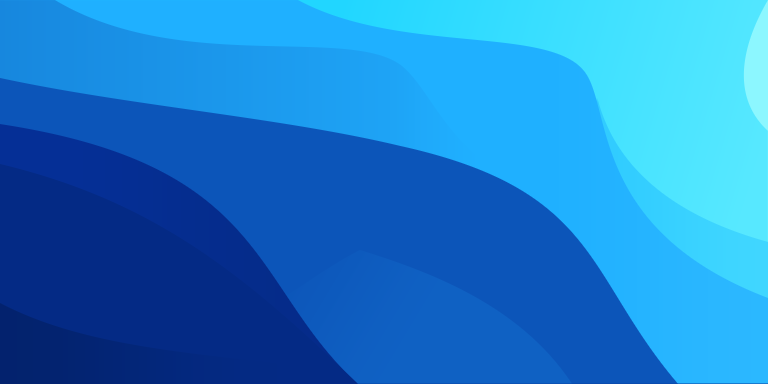
Write a Shadertoy shader that draws this background.

```glsl
// Layered flowing waves, from deep navy at lower left to bright cyan at upper right.

// Design space: x runs 0..2 and y runs 0..1, origin at the lower left.
const vec2 SPACE = vec2(2.0, 1.0);
const int SOLVE_STEPS = 18;

const vec3 CYAN_DEEP   = vec3(0.13, 0.84, 1.00);
const vec3 CYAN_LIGHT  = vec3(0.34, 0.91, 1.00);
const vec3 CYAN_PALE   = vec3(0.55, 0.97, 1.00);
const vec3 STRIP_NEAR  = vec3(0.19, 0.80, 1.00);
const vec3 STRIP_FAR   = vec3(0.25, 0.84, 1.00);
const vec3 AZURE       = vec3(0.12, 0.69, 1.00);
const vec3 AZURE_LIGHT = vec3(0.17, 0.72, 1.00);
const vec3 STEEL       = vec3(0.09, 0.53, 0.87);
const vec3 STEEL_LIGHT = vec3(0.12, 0.65, 0.97);
const vec3 COBALT      = vec3(0.047, 0.335, 0.725);
const vec3 COBALT_GLOW = vec3(0.06, 0.38, 0.765);
const vec3 INDIGO      = vec3(0.02, 0.185, 0.59);
const vec3 INDIGO_DARK = vec3(0.02, 0.17, 0.54);
const vec3 NAVY        = vec3(0.015, 0.165, 0.52);
const vec3 NAVY_DARK   = vec3(0.01, 0.135, 0.43);

// Signed depth of p below a cubic curve whose x grows steadily.
float depth(vec2 p, vec2 a, vec2 b, vec2 c, vec2 d) {
    float lo = 0.0, hi = 1.0;
    for (int i = 0; i < SOLVE_STEPS; i++) {
        float t = 0.5 * (lo + hi), s = 1.0 - t;
        float x = s*s*s*a.x + 3.0*s*s*t*b.x + 3.0*s*t*t*c.x + t*t*t*d.x;
        if (x < p.x) lo = t; else hi = t;
    }
    float t = 0.5 * (lo + hi), s = 1.0 - t;
    float y = s*s*s*a.y + 3.0*s*s*t*b.y + 3.0*s*t*t*c.y + t*t*t*d.y;
    vec2 tangent = s*s*(b - a) + 2.0*s*t*(c - b) + t*t*(d - c);
    return (y - p.y) * tangent.x / length(tangent);
}

// Two cubic curves joined at d.
float depth2(vec2 p, vec2 a, vec2 b, vec2 c, vec2 d, vec2 e, vec2 f, vec2 g) {
    return p.x < d.x ? depth(p, a, b, c, d) : depth(p, d, e, f, g);
}

// Antialiased coverage from signed depth.
float cover(float dist) {
    return clamp(dist * iResolution.y + 0.5, 0.0, 1.0);
}

void mainImage(out vec4 fragColor, in vec2 fragCoord) {
    vec2 p = fragCoord / iResolution.xy * SPACE;

    // Cyan backdrop
    float glow = clamp((p.x - 0.9 + 0.3 * (1.0 - p.y)) / 1.2, 0.0, 1.0);
    vec3 color = mix(CYAN_DEEP, CYAN_LIGHT, glow);

    // Pale bulge on the right, solved with the axes swapped
    float bulge = depth(p.yx, vec2(0.659, 2.0), vec2(0.745, 1.906),
                        vec2(0.875, 1.927), vec2(1.0, 2.0));
    color = mix(color, CYAN_PALE, cover(-bulge));

    // Thin cyan strip
    float strip = depth(p, vec2(1.557, 0.74), vec2(1.602, 0.57),
                        vec2(1.745, 0.44), vec2(2.0, 0.37));
    color = mix(color, mix(STRIP_NEAR, STRIP_FAR, smoothstep(1.55, 2.0, p.x)), cover(strip));

    // Azure wave
    float azure = depth2(p, vec2(0.776, 1.0), vec2(1.042, 0.857), vec2(1.432, 0.935),
                         vec2(1.523, 0.8125), vec2(1.594, 0.719), vec2(1.536, 0.401),
                         vec2(2.0, 0.224));
    color = mix(color, mix(AZURE, AZURE_LIGHT, smoothstep(1.35, 2.0, p.x)), cover(azure));

    // Steel wave that melts into the azure one
    float steel = depth2(p, vec2(0.143, 1.0), vec2(0.469, 0.805), vec2(0.911, 0.935),
                         vec2(1.047, 0.828), vec2(1.115, 0.773), vec2(1.159, 0.635),
                         vec2(1.302, 0.552));
    vec3 steelColor = mix(STEEL, STEEL_LIGHT, clamp(p.x / 1.1, 0.0, 1.0));
    color = mix(color, steelColor, cover(steel) * (1.0 - smoothstep(1.0, 1.27, p.x)));

    // Cobalt wave with a soft lighter dome
    float cobalt = depth2(p, vec2(0.0, 0.797), vec2(0.339, 0.724), vec2(0.729, 0.695),
                          vec2(1.042, 0.62), vec2(1.5625, 0.505), vec2(1.523, 0.284),
                          vec2(1.766, 0.0));
    color = mix(color, COBALT, cover(cobalt));
    float dome = depth2(p, vec2(0.7, 0.2), vec2(0.78, 0.25), vec2(0.86, 0.31),
                        vec2(0.9375, 0.349), vec2(1.12, 0.292), vec2(1.354, 0.206),
                        vec2(1.49, 0.0));
    float domeFade = smoothstep(0.7, 1.25, p.x + 0.6 * (0.35 - p.y));
    color = mix(color, COBALT_GLOW, cover(dome) * domeFade);

    // Indigo and navy waves
    float indigo = depth(p, vec2(0.0, 0.677), vec2(0.703, 0.57),
                         vec2(0.651, 0.258), vec2(0.932, 0.0));
    color = mix(color, mix(INDIGO, INDIGO_DARK, smoothstep(0.1, 0.8, p.x)), cover(indigo));
    float navy = depth(p, vec2(0.0, 0.573), vec2(0.391, 0.479),
                       vec2(0.625, 0.297), vec2(0.932, 0.0));
    color = mix(color, NAVY, cover(navy));

    // Darkest corner, fading to the right
    float corner = depth(p, vec2(0.0, 0.211), vec2(0.208, 0.102),
                         vec2(0.469, 0.083), vec2(0.781, 0.047));
    color = mix(color, NAVY_DARK, cover(corner) * (1.0 - smoothstep(0.0, 0.75, p.x)));

    fragColor = vec4(color, 1.0);
}
```
